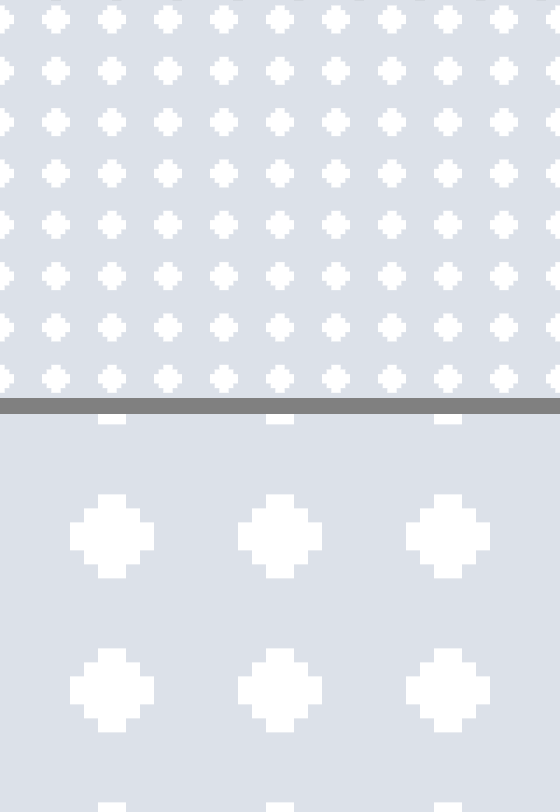
Top, the full canvas; bottom, a detail of the centre.
Write a Shadertoy shader that draws this pattern.

```glsl
// Staggered-edge white dots in a regular grid on pale blue-grey
#define CELLS_ACROSS 120.0
#define REPEAT vec2(12.0, 11.0)
#define FIRST_CENTER vec2(0.0, 4.17)
#define GROUND vec3(0.863, 0.882, 0.914)
#define DOT_COLOR vec3(1.0)
#define DASH_COLOR vec3(0.80, 0.82, 0.85)
#define DASH_PITCH 13.0
#define DASH_HALF vec2(1.0, 0.14)

// Signed distance to a box, keeping square corners
float box(vec2 p, vec2 halfSize) {
    vec2 d = abs(p) - halfSize;
    return max(d.x, d.y);
}

// Stepped diamond: rows 2, 4, 6, 6, 4 and 2 cells wide
float steppedDot(vec2 p) {
    float d = 1e3;
    for (float i = 1.0; i <= 3.0; i++) {
        d = min(d, box(p, vec2(i, 4.0 - i)));
    }
    return d;
}

// Antialiased coverage, with the pixel size in cells
float coverage(float d, float pixel) {
    return clamp(0.5 - d / pixel, 0.0, 1.0);
}

void mainImage(out vec4 fragColor, in vec2 fragCoord) {
    // Cell units, measured from the upper left
    float pixel = CELLS_ACROSS / iResolution.x;
    vec2 p = vec2(fragCoord.x, iResolution.y - fragCoord.y) * pixel;

    // Repeating dots
    vec2 q = mod(p - FIRST_CENTER + 0.5 * REPEAT, REPEAT) - 0.5 * REPEAT;
    vec3 color = mix(GROUND, DOT_COLOR, coverage(steppedDot(q), pixel));

    // Faint dashes clipped by the top edge
    float dashX = mod(p.x + 1.0 + 0.5 * DASH_PITCH, DASH_PITCH) - 0.5 * DASH_PITCH;
    float dash = coverage(box(vec2(dashX, p.y), DASH_HALF), pixel);
    color = mix(color, DASH_COLOR, dash);

    fragColor = vec4(color, 1.0);
}
```
